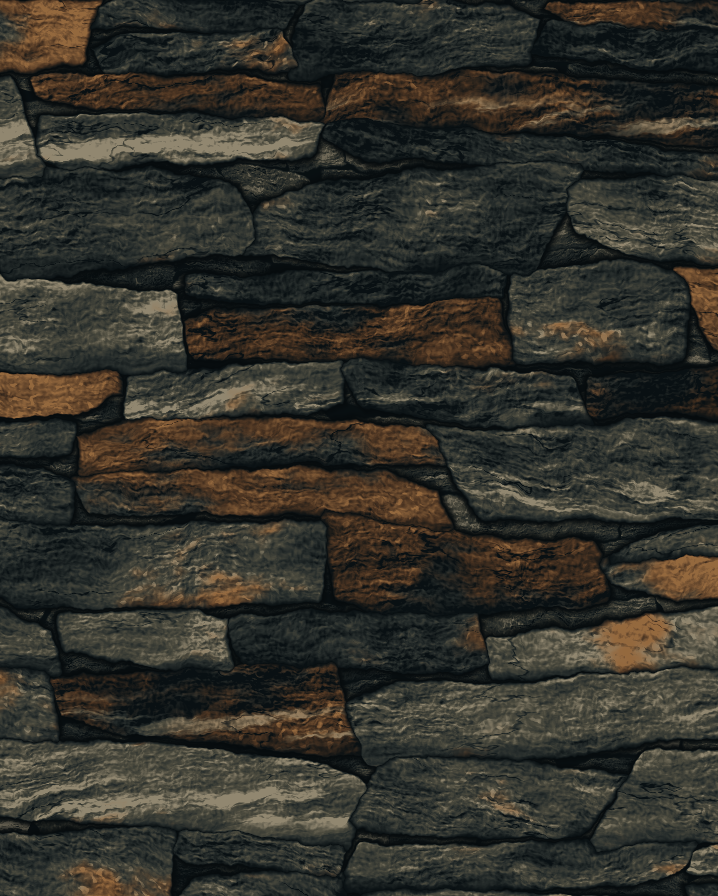
This texture is drawn by a Shadertoy shader. Its source:

```glsl
#define ROWS 10.5
#define STONE_LENGTH 0.35
#define JOINT 0.0015
#define RELIEF 0.9
#define CONTRAST 1.4
#define RUST_SHARE 0.27
#define SHADOW vec3(0.035, 0.062, 0.073)
#define SLATE vec3(0.15, 0.175, 0.17)
#define STONE vec3(0.30, 0.295, 0.245)
#define PALE vec3(0.57, 0.53, 0.44)
#define BROWN vec3(0.29, 0.20, 0.13)
#define OCHRE vec3(0.58, 0.41, 0.245)
struct Stone { float dist, depth; vec2 local, size, id; };

float hash(vec2 p) {
    vec3 q = fract(p.xyx * 0.1031);
    q += dot(q, q.yzx + 33.33);
    return fract((q.x + q.y) * q.z);
}
float cornerSlope(vec2 cell, vec2 offset) {
    float angle = 6.2832 * hash(cell);
    return dot(vec2(cos(angle), sin(angle)), offset);
}
// Gradient noise, roughly -1 to 1
float noise(vec2 p) {
    vec2 i = floor(p), f = p - i, e = vec2(1, 0);
    vec2 u = f * f * (3.0 - 2.0 * f);
    float low = mix(cornerSlope(i, f), cornerSlope(i + e, f - e), u.x);
    float high = mix(cornerSlope(i + e.yx, f - e.yx), cornerSlope(i + 1.0, f - 1.0), u.x);
    return 1.4 * mix(low, high, u.y);
}
float fbm(vec2 p) {
    float sum = 0.0, amp = 0.5;
    for (int i = 0; i < 5; i++) {
        sum += amp * noise(p);
        p = p * 2.03 + 17.3;
        amp *= 0.6;
    }
    return sum;
}
// Irregular course and stone borders
float rowEdge(float row) {
    return (row + 0.62 * (hash(vec2(row, 71)) - 0.5)) / ROWS;
}
float columnEdge(float column, float row) {
    return (column + 0.8 * (hash(vec2(column, row + 31.0)) - 0.5)) * STONE_LENGTH;
}
// Tilted, tapered, slanted block with one broken corner
float blockDistance(vec2 q, vec2 size, vec2 id) {
    q.y += q.x * 0.16 * (hash(id + 3.0) - 0.5);
    q.x += q.y * 1.4 * (hash(id + 5.0) - 0.5);
    size.y *= 1.0 + 0.6 * (hash(id + 7.0) - 0.5) * clamp(q.x / size.x, -1.0, 1.0);
    float radius = min(0.007, 0.3 * size.y);
    vec2 a = abs(q) - size + radius;
    float d = length(max(a, 0.0)) + min(max(a.x, a.y), 0.0) - radius;
    vec2 cut = vec2(0.37, 0.93), side = sign(vec2(hash(id + 9.0), hash(id + 11.0)) - 0.5);
    return max(d, dot(q * side, cut) - 0.82 * dot(size, cut));
}
// Nearest stone; its depth also shrinks where two stones meet
Stone findStone(vec2 p) {
    Stone best = Stone(1e3, 0.0, vec2(0), vec2(1), vec2(0));
    float second = 1e3, baseRow = floor(p.y * ROWS);
    for (float row = baseRow - 1.0; row <= baseRow + 1.0; row++) {
        float shift = hash(vec2(row, 13)) * STONE_LENGTH;
        float base = floor((p.x - shift) / STONE_LENGTH);
        for (float column = base - 1.0; column <= base + 1.0; column++) {
            vec2 id = vec2(column, row);
            vec2 a = vec2(columnEdge(column, row) + shift, rowEdge(row));
            vec2 b = vec2(columnEdge(column + 1.0, row) + shift, rowEdge(row + 1.0));
            bool isSplit = hash(id + 41.0) < 0.35 && b.y - a.y > 0.085;
            float top = b.y;
            if (isSplit) b.y = mix(a.y, top, 0.3 + 0.4 * hash(id + 43.0));
            for (int part = 0; part < (isSplit ? 2 : 1); part++) {
                vec2 size = 0.5 * (b - a) - JOINT, local = p - 0.5 * (a + b);
                float d = blockDistance(local, size, id);
                second = min(second, max(d, best.dist));
                if (d < best.dist) best = Stone(d, 0.0, local, size, id);
                a.y = b.y;
                b.y = top;
                id += 57.0;
            }
        }
    }
    best.depth = min(-best.dist, 0.5 * (second - best.dist));
    return best;
}
// Fine layers, pits and sharp broken ledges
float surface(vec2 g) {
    float ledge = smoothstep(-0.03, 0.03, fbm(g * vec2(7, 15) + 2.0));
    return 0.45 * fbm(g * vec2(9, 62)) + 0.5 * fbm(g * vec2(32, 40) + 5.0) + 0.14 * ledge;
}
vec3 paintStone(Stone s, float rustShare) {
    vec2 g = s.local + 9.0 * vec2(hash(s.id + 15.0), hash(s.id + 17.0));
    g.y += s.local.x * 0.4 * (hash(s.id + 19.0) - 0.5) + 0.012 * noise(g * 8.0);
    float height = surface(g), patches = fbm(g * vec2(5, 10));
    float light = height - surface(g + vec2(-0.0012, 0.0025));
    float vertical = s.local.y / s.size.y;
    // Tone: stone shade, relief on rough areas, grain, pale flakes
    float tone = 0.23 + 0.36 * hash(s.id + 21.0) + 0.26 * height + 0.36 * patches;
    tone += RELIEF * clamp(light, -0.35, 0.4) * mix(0.5, 1.2, smoothstep(-0.3, 0.3, noise(g * 11.0)));
    tone += 0.13 * noise(g * 250.0);
    tone += 0.25 * smoothstep(0.25, 0.5, noise(g * vec2(120, 170))) * smoothstep(-0.1, 0.4, patches);
    // Quartz bands and splits along the layers
    float quartz = step(0.74, hash(s.id + 23.0)) * smoothstep(0.5, -0.3, vertical);
    quartz *= smoothstep(-0.02, 0.25, fbm(g * vec2(6, 46) + 3.0));
    float split = abs(fbm(g * vec2(4, 15) + 8.0));
    tone += 0.4 * quartz - 0.3 * smoothstep(0.03, 0.0, split) * smoothstep(0.0, 0.3, noise(g * 9.0));
    tone = 0.38 + CONTRAST * (tone - 0.38);
    // Lit upper edge, shaded underside, joints of varying width
    float wear = smoothstep(-0.3, 0.4, noise(g * 14.0 + 3.0));
    tone += 0.25 * wear * smoothstep(0.008, 0.002, s.depth) * smoothstep(0.2, 0.8, vertical);
    tone *= mix(0.5, 1.0, smoothstep(-1.0, -0.5 - 0.3 * wear, vertical));
    tone *= smoothstep(-0.001, mix(0.006, 0.002, wear), s.depth);
    tone = clamp(tone, 0.0, 1.0);
    // Grey and rusty colour ramps
    vec3 ramp = clamp(tone * 3.0 - vec3(0, 1, 2), 0.0, 1.0);
    vec3 grey = mix(mix(mix(SHADOW, SLATE, ramp.x), STONE, ramp.y), PALE, ramp.z);
    vec3 rusty = mix(SHADOW, BROWN, min(tone * 2.3, 1.0));
    rusty = mix(rusty, OCHRE, clamp(tone * 2.0 - 0.87, 0.0, 1.0));
    float bias = hash(s.id + 27.0) < rustShare ? 0.3 : -0.25;
    float rust = smoothstep(-0.05, 0.35, bias + patches + 0.3 * height);
    return mix(grey, rusty, rust * (1.0 - 0.7 * quartz) * step(0.001, rustShare));
}
void mainImage(out vec4 fragColor, in vec2 fragCoord) {
    vec2 p = fragCoord / iResolution.y;
    float pixel = 0.7 / iResolution.y;
    // Wavy courses and rough outlines
    p.y += 0.026 * noise(p * 2.6 + 4.0);
    p += 0.011 * vec2(fbm(p * 14.0), fbm(p * 16.0 + 9.0));
    // Dim rubble shows deep in the joints
    Stone front = findStone(p + vec2(2, 3));
    vec3 rubble = paintStone(findStone(p * 2.2 + 11.0), 0.0);
    vec3 behind = mix(SHADOW * 0.7, rubble, 0.75 * smoothstep(0.0, 0.01, -front.depth));
    vec3 color = mix(behind, paintStone(front, RUST_SHARE), smoothstep(-pixel, pixel, front.depth));
    fragColor = vec4(color, 1.0);
}
```
